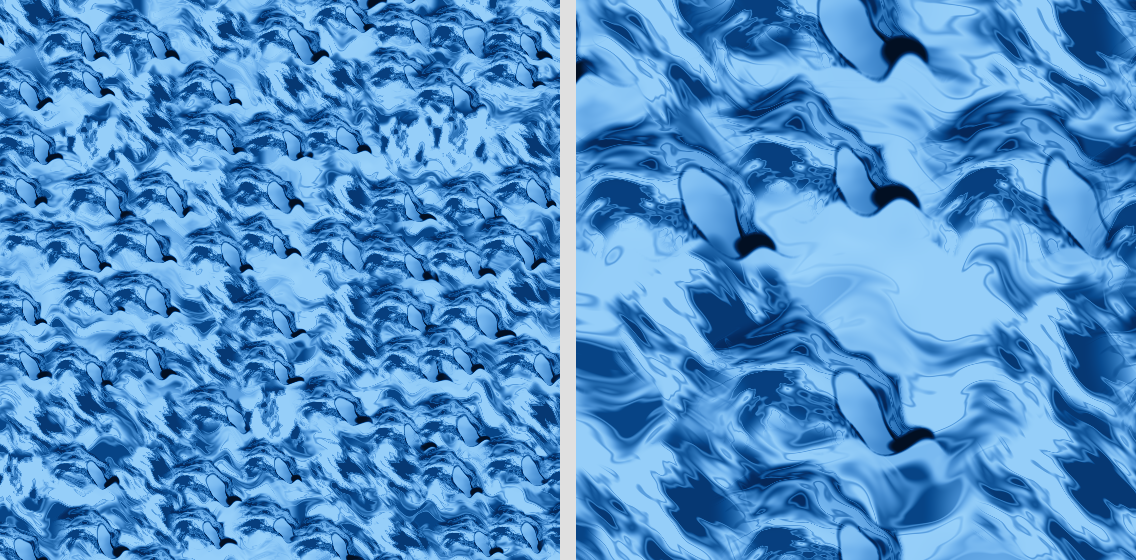
Left, the full canvas; right, a detail of the centre.
Reproduce this texture procedurally as a WebGL 2 fragment shader.

```glsl
#version 300 es
precision highp float;
// Marbled blue sea: curling wave crests repeated in a loose grid over rippled water.
uniform vec2 u_resolution;
out vec4 fragColor;

const vec2 GRID = vec2(9.0, 10.0);   // crests across and down
const float CREST_SIZE = 0.1;        // width of one crest on the canvas

float hash(vec2 p) {
  vec3 q = fract(vec3(p.xyx) * vec3(0.1031, 0.103, 0.0973));
  q += dot(q, q.yzx + 33.33);
  return fract((q.x + q.y) * q.z);
}

float noise(vec2 p) {
  vec2 i = floor(p), f = fract(p);
  f = f * f * (3.0 - 2.0 * f);
  return mix(mix(hash(i), hash(i + vec2(1, 0)), f.x),
             mix(hash(i + vec2(0, 1)), hash(i + vec2(1, 1)), f.x), f.y);
}

float fbm(vec2 p) {
  float sum = 0.0, gain = 0.57;
  for (int i = 0; i < 3; i++) {
    sum += gain * noise(p);
    p = p * 2.03 + 17.3;
    gain *= 0.5;
  }
  return sum;
}

vec2 wobble(vec2 p) {
  return vec2(noise(p), noise(p + 41.7)) - 0.5;
}

float lineAt(float d, float width) {
  return 1.0 - smoothstep(0.0, width, abs(d));
}

// Liquid shading of a field: pale ground, dark pools, bright veins, thin rims
float marble(float s, float low, float high, float depth) {
  float tone = 0.98 - depth * smoothstep(low, high, s);
  tone += 0.38 * lineAt(s - high + 0.02, 0.045);
  return tone - 0.3 * lineAt(s - low, 0.03);
}

// Sagging horizontal ripples with pale calm areas
float ripples(vec2 p) {
  vec2 q = p + 0.03 * wobble(p * 13.0) + 0.009 * wobble(p * 42.0);
  float sag = 0.011 * sin(q.x * 69.0 + 5.0 * noise(p * 6.0));
  float s = fbm(vec2(q.x * 17.0, (q.y + sag + 0.25 * q.x) * 47.0));
  float calm = smoothstep(0.5, 0.8, noise(p * vec2(14.0, 11.0) + 7.0));
  float water = marble(s, 0.42, 0.64, 0.82);
  return mix(water, 0.86 + 0.2 * noise(p * 30.0), 0.75 * calm);
}

// Curling crest with its dark hollow at the origin: x = tone, y = coverage
vec2 crest(vec2 l) {
  vec2 d = (l - vec2(-0.75, -0.1)) / vec2(0.85, 0.8);
  float r = length(d), angle = atan(d.y, d.x);
  float fray = noise(l * 6.0) - 0.5;

  // strands that follow the curl
  float strands = fbm(vec2(r * 10.0 + 1.2 * fray, angle * 2.2 + 3.0));
  float tone = marble(strands, 0.34, 0.6, 0.85);
  tone -= 0.22 * smoothstep(0.6, 0.95, r);

  // pale face inside the curl
  vec2 f = l - vec2(-0.3, 0.2);
  f = vec2(f.x + 0.42 * f.y, f.y) / vec2(0.13, 0.27);
  float face = length(f) + 0.5 * fray;
  tone = mix(tone, 0.95 - 0.1 * noise(l * 12.0), 1.0 - smoothstep(0.85, 1.0, face));
  tone -= 0.5 * lineAt(face - 1.02, 0.13);

  // hollow, darkest just above the lip
  vec2 h = l - vec2(0.0, 0.02);
  tone -= 0.45 * exp(-9.0 * dot(h, h));
  float hollow = length(h / vec2(0.14, 0.09)) + 0.4 * fray;
  tone = mix(tone, -0.65, 1.0 - smoothstep(0.7, 1.1, hollow));

  // wavy bright lip below
  float lip = -0.03 + 0.045 * sin(l.x * 15.0 + 1.0);
  float above = smoothstep(lip - 0.02, lip + 0.02, l.y);
  float band = smoothstep(lip - 0.2, lip - 0.1, l.y)
             * smoothstep(-0.75, -0.4, l.x) * (1.0 - smoothstep(0.15, 0.35, l.x));
  float body = (1.0 - smoothstep(0.98, 1.08, r + 0.3 * fray))
             * smoothstep(0.25, 0.42, r) * smoothstep(-1.3, -0.95, l.x);
  return vec2(mix(0.96, tone, above), mix(0.85 * band, body, above));
}

// Oval patch of dark drops on pale water, or of steep diagonal streaks
vec2 patchOf(vec2 l, bool steep) {
  vec2 c = l + vec2(0.45, -0.3);
  vec2 slope = vec2(c.x - c.y, c.x + c.y);
  float s = steep ? fbm(slope * vec2(1.8, 6.5) + 9.0) : fbm(c * vec2(6.5, 4.0) + 5.0);
  float tone = steep ? marble(s, 0.34, 0.56, 0.9) : marble(s, 0.48, 0.62, 0.88);
  float edge = length(c / vec2(0.65, 0.6)) + 0.5 * (noise(c * 5.0) - 0.5);
  return vec2(tone, 1.0 - smoothstep(0.75, 1.0, edge));
}

vec3 seaColour(float tone) {
  float t = clamp(tone, 0.0, 1.0) * 5.0;
  vec3 c = mix(vec3(0.02, 0.17, 0.38), vec3(0.03, 0.29, 0.56), clamp(t, 0.0, 1.0));
  c = mix(c, vec3(0.14, 0.42, 0.69), clamp(t - 1.0, 0.0, 1.0));
  c = mix(c, vec3(0.27, 0.55, 0.82), clamp(t - 2.0, 0.0, 1.0));
  c = mix(c, vec3(0.44, 0.70, 0.93), clamp(t - 3.0, 0.0, 1.0));
  c = mix(c, vec3(0.60, 0.82, 0.98), clamp(t - 4.0, 0.0, 1.0));
  return c * (1.0 + clamp(tone, -0.8, 0.0));
}

void main() {
  vec2 p = gl_FragCoord.xy / u_resolution;
  float tone = ripples(p);
  vec2 home = floor(p * GRID);
  // nearby repeats, upper rows first so that lower ones overlap them
  for (int j = 1; j >= -1; j--) {
    for (int i = -1; i <= 1; i++) {
      vec2 id = home + vec2(i, j);
      vec2 jitter = 0.5 * vec2(hash(id + 3.1), hash(id + 57.9)) - 0.25;
      float kind = hash(id + 91.3);
      float size = CREST_SIZE * mix(0.88, 1.08, hash(id + 23.5));
      vec2 l = (p - (id + 0.5 + jitter) / GRID) / size - vec2(0.45, -0.3);
      l += 0.13 * wobble(p * 35.0);
      vec2 layer = kind < 0.7 ? crest(l) : patchOf(l, kind < 0.86);
      tone = mix(tone, layer.x, layer.y);
    }
  }
  fragColor = vec4(seaColour(tone), 1.0);
}
```
